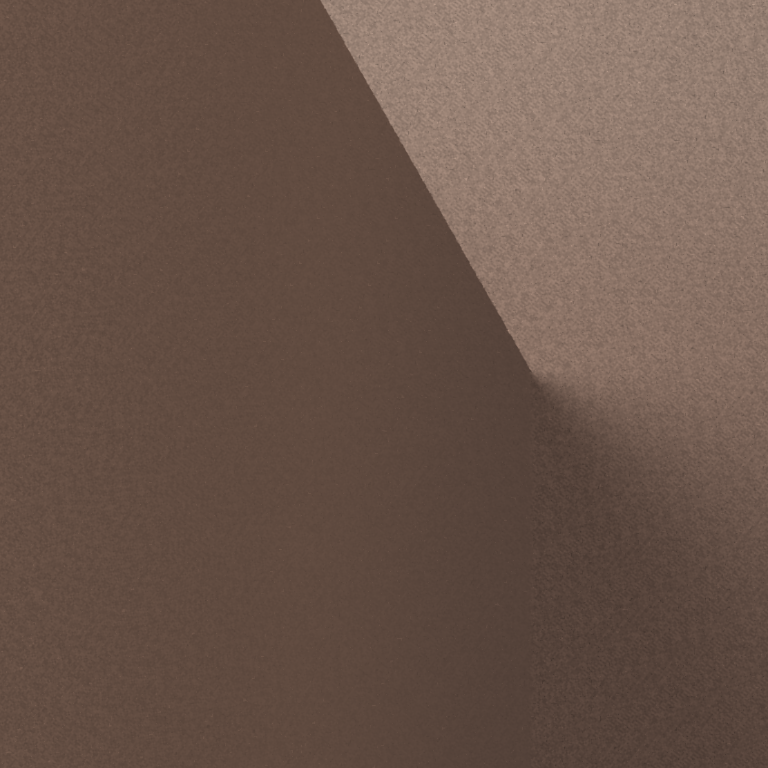
Write a Shadertoy shader that draws this background.

```glsl
#define CORNER vec2(0.692, 0.516)
#define EDGE_TOP vec2(0.417, 1.0)
#define LEFT_OUTER vec3(0.405, 0.318, 0.272)
#define LEFT_MIDDLE vec3(0.380, 0.296, 0.252)
#define LEFT_INNER vec3(0.334, 0.262, 0.228)
#define LIT_TOP vec3(0.605, 0.515, 0.462)
#define LIT_LOW vec3(0.535, 0.437, 0.386)
#define SHADE vec3(0.334, 0.262, 0.228)
#define PENUMBRA vec2(-0.12, 1.18)
#define GRAIN_SCALE 430.0
#define GRAIN_AMOUNT 0.25

float hash(vec2 p) {
    return fract(sin(dot(p, vec2(127.1, 311.7))) * 43758.5453);
}

float valueNoise(vec2 p) {
    vec2 cell = floor(p), f = fract(p);
    f = f * f * (3.0 - 2.0 * f);
    float low = mix(hash(cell), hash(cell + vec2(1, 0)), f.x);
    float high = mix(hash(cell + vec2(0, 1)), hash(cell + vec2(1, 1)), f.x);
    return mix(low, high, f.y);
}

// Fine plaster texture, centred on zero; rotated to hide the lattice
float plaster(vec2 uv) {
    vec2 turned = mat2(0.8, 0.6, -0.6, 0.8) * uv;
    float fine = valueNoise(turned * GRAIN_SCALE) - 0.5;
    float medium = valueNoise(uv * GRAIN_SCALE * 0.43 + 17.0) - 0.5;
    float broad = valueNoise(turned * 24.0 + 5.0) - 0.5;
    return fine * 0.75 + medium * 0.30 + broad * 0.04;
}

// Near wall, darkening towards the crease
vec3 leftWall(vec2 uv) {
    float x = uv.x + 0.06 * (0.5 - uv.y);
    vec3 color = mix(LEFT_OUTER, LEFT_MIDDLE, smoothstep(-0.1, 0.35, x));
    color = mix(color, LEFT_INNER, smoothstep(0.38, 0.74, x));
    return color * (0.98 + 0.03 * uv.y);
}

// Far wall, with a shadow fanning out from the corner
vec3 rightWall(vec2 uv) {
    vec3 lit = mix(LIT_LOW, LIT_TOP, smoothstep(0.42, 1.0, uv.y));
    lit *= 1.0 - 0.04 * smoothstep(0.65, 1.0, uv.x);
    vec2 d = uv - CORNER;
    float angle = atan(-d.y, max(d.x, 0.0) + 0.004);
    float shadow = smoothstep(PENUMBRA.x, PENUMBRA.y, angle);
    return mix(lit, SHADE, shadow);
}

void mainImage(out vec4 fragColor, in vec2 fragCoord) {
    vec2 uv = fragCoord / iResolution.xy;
    float pixel = 1.0 / iResolution.y;
    float grain = plaster(uv);

    // Slanted upper edge joined to the vertical crease
    vec2 along = normalize(CORNER - EDGE_TOP);
    float slant = dot(uv - CORNER, vec2(-along.y, along.x)) + 0.0015 * grain;
    float crease = uv.x - CORNER.x;
    float side = uv.y > CORNER.y ? slant : crease;
    float blur = uv.y > CORNER.y ? pixel : pixel + 0.004;
    float farWall = smoothstep(-blur, blur, side);
    vec3 color = mix(leftWall(uv), rightWall(uv), farWall);

    // Grain is strongest on the far wall and the outer left
    float leftGrain = mix(0.80, 0.36, smoothstep(0.0, 0.45, uv.x));
    float strength = GRAIN_AMOUNT * mix(leftGrain, 1.0, farWall);
    color *= 1.0 + strength * grain;

    // Scattered pits and pale flecks
    float speck = valueNoise(uv * GRAIN_SCALE * 0.8 + 71.0);
    color *= 1.0 - 0.16 * smoothstep(0.84, 1.0, speck) * mix(0.4, 1.0, farWall);
    color *= 1.0 + 0.12 * smoothstep(0.10, 0.0, speck);

    fragColor = vec4(clamp(color, 0.0, 1.0), 1.0);
}
```
